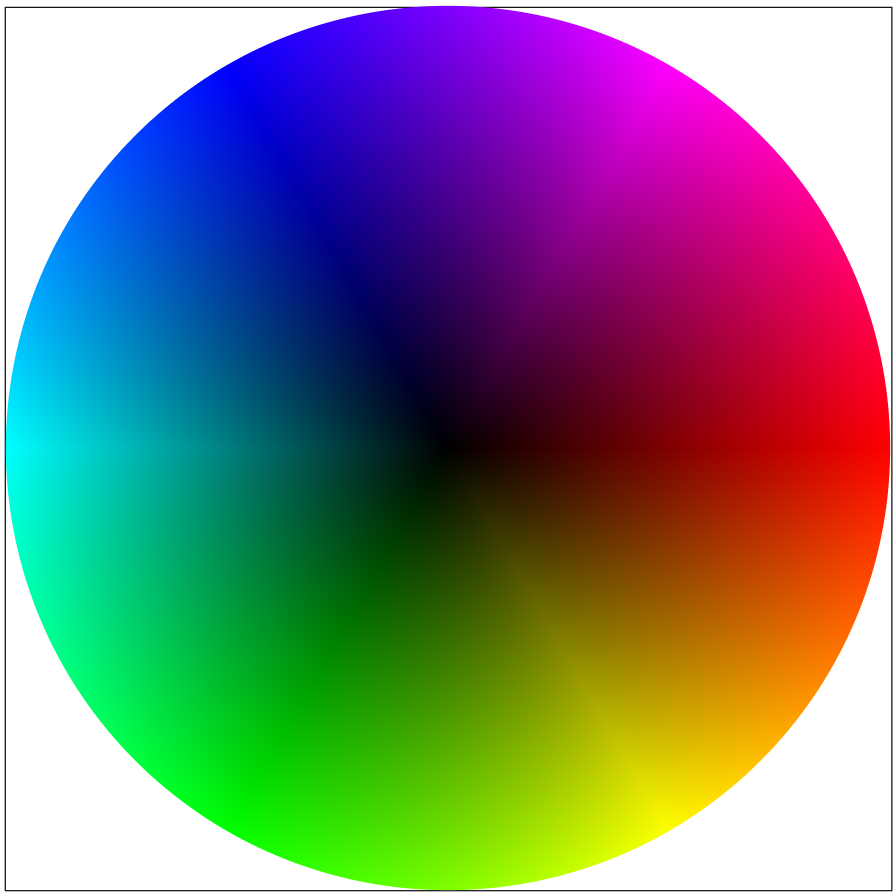
Reproduce this background procedurally as a WebGL 2 fragment shader.

```glsl
#version 300 es
precision highp float;
// A colour wheel on white inside a thin dark frame.
// Hue runs clockwise from red at the right; brightness grows linearly
// from black at the centre to full at the rim.

uniform vec2 u_resolution;
out vec4 fragColor;

const float TAU = 6.2831853;
const vec3 PAPER = vec3(1.0);
const vec3 INK = vec3(0.0);
const vec2 WHEEL_CENTER = vec2(0.5);
const float WHEEL_RADIUS = 0.4935;
const vec2 FRAME_MIN = vec2(0.0059, 0.0059);
const vec2 FRAME_MAX = vec2(0.9954, 0.9918);
const float FRAME_WIDTH = 0.0013;

// Fully saturated colour for a hue in turns
vec3 hueColor(float hue) {
    vec3 ramp = abs(fract(hue + vec3(0.0, 2.0, 1.0) / 3.0) * 6.0 - 3.0);
    return clamp(ramp - 1.0, 0.0, 1.0);
}

// Signed distance to a box given by two corners
float boxDistance(vec2 p, vec2 low, vec2 high) {
    vec2 d = abs(p - 0.5 * (low + high)) - 0.5 * (high - low);
    return length(max(d, 0.0)) + min(max(d.x, d.y), 0.0);
}

// Antialiased coverage of the inside of a distance field
float coverage(float dist, float pixel) {
    return clamp(0.5 - dist / pixel, 0.0, 1.0);
}

// Colour of the wheel at an offset from its centre
vec3 wheelColor(vec2 offset, float radius) {
    float r = length(offset);
    float hue = r > 0.0 ? -atan(offset.y, offset.x) / TAU : 0.0;
    return hueColor(hue) * min(r / radius, 1.0);
}

void main() {
    float side = min(u_resolution.x, u_resolution.y);
    float pixel = 1.0 / side;
    vec2 p = (gl_FragCoord.xy - 0.5 * u_resolution) / side + 0.5;

    // Thin frame on the paper
    float frame = abs(boxDistance(p, FRAME_MIN, FRAME_MAX)) - 0.5 * FRAME_WIDTH;
    vec3 color = mix(PAPER, INK, coverage(frame, pixel));

    // Wheel over the frame
    vec2 offset = p - WHEEL_CENTER;
    float disc = length(offset) - WHEEL_RADIUS;
    color = mix(color, wheelColor(offset, WHEEL_RADIUS), coverage(disc, pixel));

    fragColor = vec4(color, 1.0);
}
```
